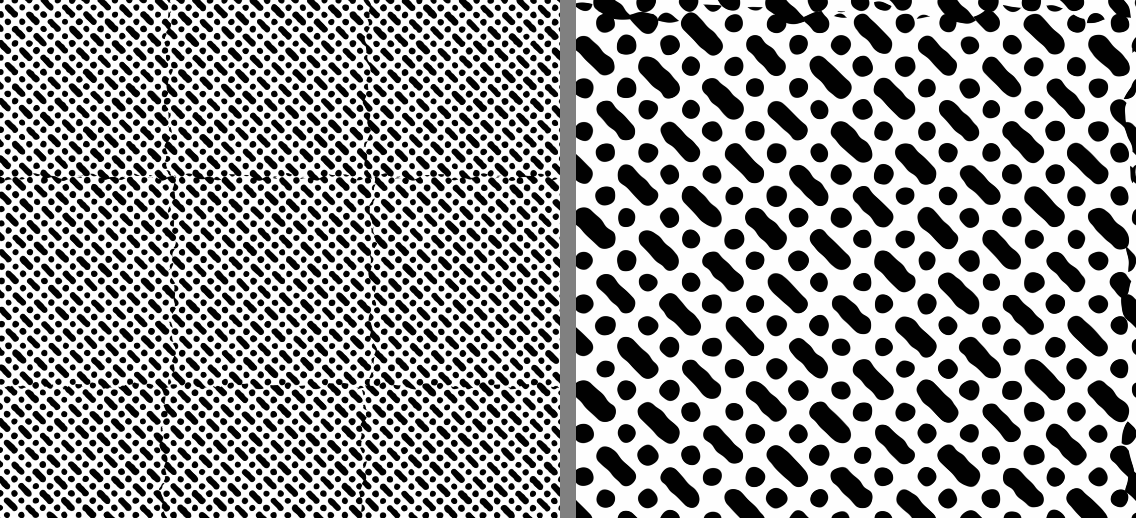
Left: the whole. Right: its middle third, enlarged.
A WebGL 2 fragment shader for this pattern:

```glsl
#version 300 es
precision highp float;
// Black diagonal dashes and paired dots on white, laid out on a slanted lattice.
// Nine patches of that lattice, each slightly out of phase, meet at wavy seams;
// every patch is a distance field, and the fields are joined by their minimum.

uniform vec2 u_resolution;
out vec4 fragColor;

float hash(vec2 p) {
    p = fract(p * vec2(0.1731, 0.2317));
    p += dot(p, p.yx + 17.3);
    return fract((p.x + p.y) * p.x * 9.17);
}

// Distance to the marks; each diagonal row reads dash, dot, dot, dash...
float marks(vec2 p) {
    float along = 0.5 * (p.x + p.y);
    float across = 0.5 * (p.x - p.y);
    float row = round(across);
    across -= row;

    // Alternate rows slide by half of the four-step period.
    float run = along + 2.0 * row + 2.0;
    float cell = floor(run / 4.0);
    float local = run - 4.0 * cell - 2.0;
    float reach = abs(local);
    float kind = reach > 1.0 ? sign(local) : 0.0;

    float dash = length(vec2(max(reach - 0.5, 0.0), across));
    float dot2 = length(vec2(reach - 1.5, across));
    float radius = 0.445 + 0.07 * (hash(vec2(row, 3.0 * cell + kind) + 61.0) - 0.5);
    return 1.41421 * min(dash, dot2) - radius;
}

// Small unevenness of the inked edges.
float roughness(vec2 p) {
    return 0.018 * sin(5.3 * p.x + 2.0 * sin(3.1 * p.y))
         + 0.018 * sin(6.1 * p.y + 2.0 * sin(2.7 * p.x));
}

// Distance to one patch: its marks cut to a box with wavy sides.
float patchField(vec2 p, vec2 tile) {
    vec2 rowPhase = tile.y < 0.0 ? vec2(-1.1, 0.0)
                  : tile.y > 0.0 ? vec2(-0.2, -0.5) : vec2(0.0);
    float rowSlip = tile.y < 0.0 ? 0.0 : tile.y > 0.0 ? -0.6 : 0.7;

    vec2 wave = vec2(0.35 * sin(0.8 * p.y) + 0.2 * sin(2.1 * p.y),
                     0.25 * sin(0.9 * p.x) + 0.15 * sin(2.3 * p.x));
    vec2 size = vec2(27.95, 28.98);
    vec2 center = vec2(23.5 + rowSlip, 24.6) + (tile + 0.5) * size + wave;
    // The outer patches run on past the canvas.
    vec2 side = abs(p - center) - 0.5 * size - 0.12;
    if (tile.x * (p.x - center.x) > 0.0) side.x = -1.0;
    if (tile.y * (p.y - center.y) > 0.0) side.y = -1.0;

    vec2 phase = vec2(30.0, 27.56) + tile.x * vec2(0.3, 1.03) + rowPhase;
    return max(marks(p - phase), max(side.x, side.y));
}

void main() {
    // Lattice steps, counted from the upper left.
    vec2 uv = gl_FragCoord.xy / u_resolution;
    vec2 p = vec2(uv.x, 1.0 - uv.y) * vec2(78.4, 71.95);

    float field = 10.0;
    for (int j = -1; j <= 1; j++)
        for (int i = -1; i <= 1; i++)
            field = min(field, patchField(p, vec2(i, j)));
    field += roughness(p);

    float pixel = 78.4 / u_resolution.x;
    float ink = 1.0 - smoothstep(-0.65 * pixel, 0.65 * pixel, field);
    fragColor = vec4(vec3(mix(0.995, 0.005, ink)), 1.0);
}
```
